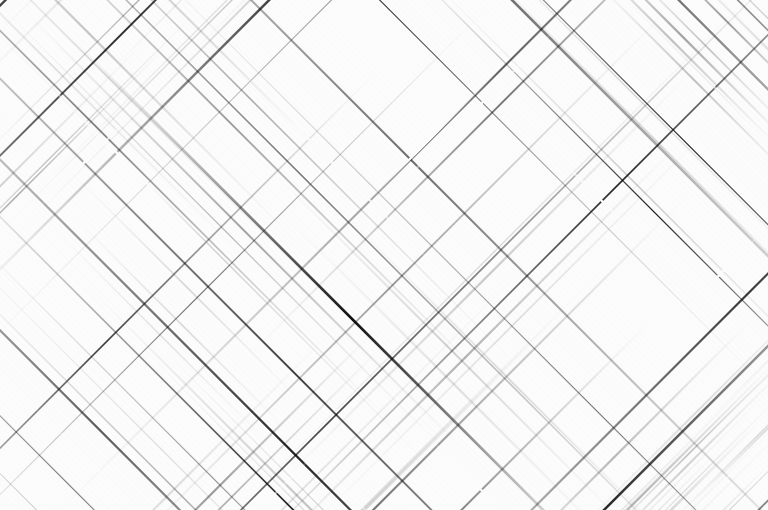
Reproduce this pattern procedurally as a Shadertoy shader.

```glsl
#define STRONG_COUNT 17
#define FAINT_COUNT 45
#define GAP_COUNT 10
#define BUNDLE_SIZE 3
#define BUNDLE_SPREAD 0.07
#define STRONG_WIDTH vec2(0.0020, 0.0052)
#define FAINT_WIDTH vec2(0.0020, 0.0048)
#define FADE_POWER 1.5
#define HATCH_PERIOD 0.009
#define SEED 11u

const vec3 PAPER = vec3(0.986);
const vec3 INK = vec3(0.02, 0.018, 0.018);

// Four random values in 0..1 from integer mixing
vec4 random4(int family, int layer, int index) {
    uvec4 v = uvec4(uint(family), uint(layer), uint(index), SEED);
    v = v * 1664525u + 1013904223u;
    v += v.yzxy * v.wxyz;
    v ^= v >> 16u;
    v += v.yzxy * v.wxyz;
    return vec4(v >> 8u) / 16777216.0;
}

// Coverage of a thin line, kept correct below one pixel
float lineCoverage(float dist, float width, float pixel) {
    float edge = 0.5 + (0.5 * width - abs(dist)) / pixel;
    return clamp(min(edge, width / pixel), 0.0, 1.0);
}

// Line along x, darkest at its centre and fading towards both ends
float streak(vec2 p, vec2 centre, float reach, float width, float pixel) {
    float fade = max(0.0, 1.0 - abs(p.x - centre.x) / reach);
    return lineCoverage(p.y - centre.y, width, pixel) * pow(fade, FADE_POWER);
}

// Share of paper left visible by one family of parallel lines
float paperLeft(vec2 p, int family, float halfSpan, float pixel) {
    float light = 1.0;

    // Long dark lines, spread evenly with jitter
    for (int i = 0; i < STRONG_COUNT; i++) {
        vec4 r = random4(family, 0, i);
        vec4 s = random4(family, 1, i);
        float across = (float(i) + r.x) / float(STRONG_COUNT) * 2.0 - 1.0;
        vec2 centre = vec2(r.y * 1.2 - 0.6, across * halfSpan);
        float width = mix(STRONG_WIDTH.x, STRONG_WIDTH.y, r.z);
        float strength = mix(0.5, 1.0, s.x);
        light *= 1.0 - strength * streak(p, centre, mix(0.7, 1.5, r.w), width, pixel);
    }

    // Short pale lines in loose bundles
    for (int i = 0; i < FAINT_COUNT; i++) {
        vec4 bundle = random4(family, 2, i / BUNDLE_SIZE);
        vec4 r = random4(family, 3, i);
        vec2 centre = (bundle.xy * 2.0 - 1.0) * vec2(0.7, halfSpan);
        centre += (r.xy - 0.5) * vec2(0.3, 2.0 * BUNDLE_SPREAD);
        float width = mix(FAINT_WIDTH.x, FAINT_WIDTH.y, r.z);
        float strength = mix(0.12, 0.42, r.w * r.w);
        light *= 1.0 - strength * streak(p, centre, mix(0.25, 0.8, bundle.z), width, pixel);
    }
    return light;
}

// Short white streaks that cut small gaps into crossed lines
float gapMask(vec2 p, int family, float halfSpan, float pixel) {
    float keep = 1.0;
    for (int i = 0; i < GAP_COUNT; i++) {
        vec4 r = random4(family, 4, i);
        vec2 centre = (r.xy * 2.0 - 1.0) * vec2(0.7, halfSpan);
        float cut = streak(p, centre, mix(0.1, 0.4, r.z), 0.004, pixel);
        keep *= 1.0 - min(1.0, 1.6 * cut);
    }
    return keep;
}

void mainImage(out vec4 fragColor, in vec2 fragCoord) {
    float pixel = 1.0 / iResolution.y;
    vec2 p = (fragCoord - 0.5 * iResolution.xy) * pixel;
    float halfSpan = (iResolution.x * pixel + 1.0) * 0.5 * sqrt(0.5);

    // Axes along the rising and the falling diagonal
    vec2 rising = vec2(p.x + p.y, p.y - p.x) * sqrt(0.5);
    vec2 falling = vec2(rising.y, rising.x);

    float light = paperLeft(rising, 0, halfSpan, pixel)
                * paperLeft(falling, 1, halfSpan, pixel);
    float keep = gapMask(rising, 0, halfSpan, pixel)
               * gapMask(falling, 1, halfSpan, pixel);
    float ink = (1.0 - light) * keep;

    // Barely visible diagonal hatch in the paper
    float hatch = 0.004 * cos(6.28318 * falling.y / HATCH_PERIOD);
    fragColor = vec4(mix(PAPER + hatch, INK, ink), 1.0);
}
```
